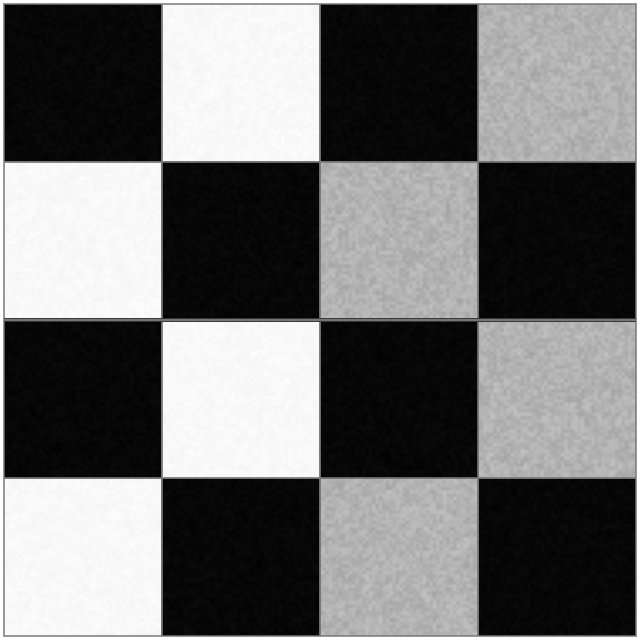
Give the GLSL for this pattern, as a WebGL 1 fragment shader.

```glsl
precision highp float;
uniform vec2 u_resolution;

const float TILES = 4.0;
const float MARGIN = 0.006;
const float THIN_HALF = 0.0013;
const float THICK_HALF = 0.003;
const float BLACK = 0.025;
const float GREY = 0.70;
const float WHITE = 0.975;
const float LINE_GREY = 0.46;
const float LINE_DARK = 0.20;

float hash(vec2 p) {
  vec3 q = fract(vec3(p.xyx) * 0.1031);
  q += dot(q, q.yzx + 33.33);
  return fract((q.x + q.y) * q.z);
}

// Value noise that wraps after a whole number of cells
float wrapNoise(vec2 uv, float period) {
  vec2 p = uv * period;
  vec2 i = floor(p);
  vec2 f = fract(p);
  f = f * f * (3.0 - 2.0 * f);
  vec2 a = mod(i, period);
  vec2 b = mod(i + 1.0, period);
  float low = mix(hash(a), hash(vec2(b.x, a.y)), f.x);
  float high = mix(hash(vec2(a.x, b.y)), hash(b), f.x);
  return mix(low, high, f.y);
}

float grain(vec2 uv) {
  return 0.65 * wrapNoise(uv, 190.0) + 0.35 * wrapNoise(uv, 96.0) - 0.5;
}

// Dark squares alternate with white on the left half and grey on the right
float tileShade(vec2 cell, float speckle) {
  float dark = mod(cell.x + cell.y, 2.0);
  float right = step(TILES * 0.5, cell.x);
  float light = mix(WHITE + 0.035 * speckle, GREY + 0.13 * speckle, right);
  return mix(light, BLACK + 0.04 * speckle, dark);
}

float stroke(float dist, float halfWidth, float pixel) {
  return 1.0 - smoothstep(halfWidth - 0.5 * pixel, halfWidth + 0.5 * pixel, dist);
}

void main() {
  vec2 uv = gl_FragCoord.xy / u_resolution;
  float pixel = 1.0 / min(u_resolution.x, u_resolution.y);
  float boardSize = 1.0 - 2.0 * MARGIN;
  vec2 grid = (uv - MARGIN) / boardSize * TILES;

  // Squares on a white margin
  vec2 cell = clamp(floor(grid), 0.0, TILES - 1.0);
  float shade = tileShade(cell, grain(uv));
  vec2 centred = abs(uv - 0.5);
  float outside = max(centred.x, centred.y) - 0.5 * boardSize;
  shade = mix(shade, 1.0, smoothstep(-0.5 * pixel, 0.5 * pixel, outside));

  // Thin joints and frame
  vec2 joint = abs(grid - floor(grid + 0.5)) * boardSize / TILES;
  float thin = stroke(min(joint.x, joint.y), THIN_HALF, pixel);
  thin *= 1.0 - smoothstep(0.0, pixel, outside);
  shade = mix(shade, LINE_GREY, thin);

  // Thick middle joint with dark edges
  float inside = 1.0 - smoothstep(-0.5 * pixel, 0.5 * pixel, outside);
  shade = mix(shade, LINE_DARK, inside * stroke(centred.y, THICK_HALF, pixel));
  shade = mix(shade, LINE_GREY, inside * stroke(centred.y, THICK_HALF * 0.6, pixel));

  gl_FragColor = vec4(vec3(clamp(shade, 0.0, 1.0)), 1.0);
}
```
